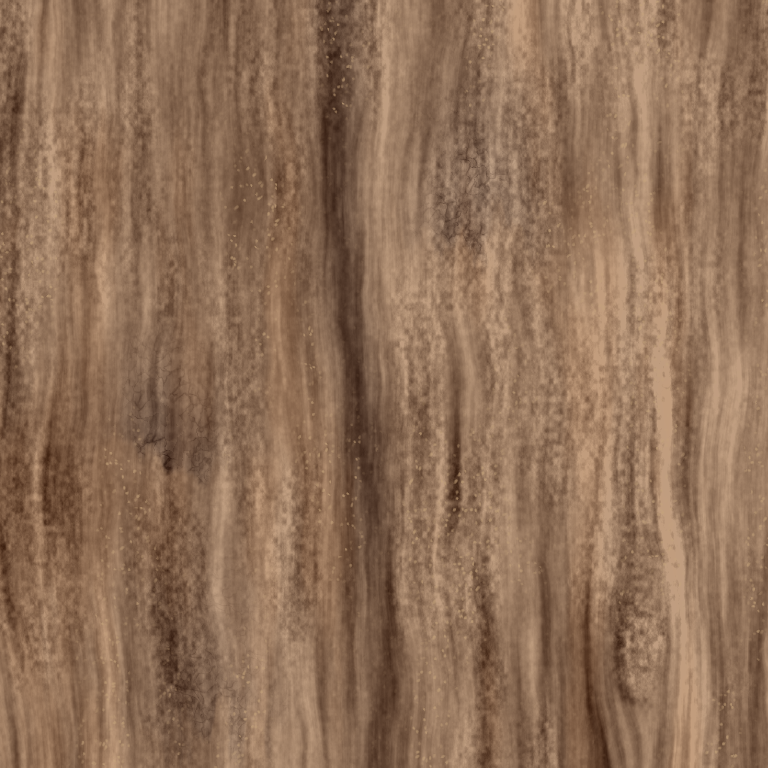
A Shadertoy shader for this texture:

```glsl
// Weathered brown timber: stretched noise layers form upright fibres and grooves,
// bent around a knot, with a dark cleft, cracked grey patches and sandy grains.
// All layers add to one tone value, which a linear brown ramp turns into colour.

const vec3 DARK_BROWN = vec3(0.35, 0.24, 0.17);
const vec3 LIGHT_TAN = vec3(0.69, 0.56, 0.45);
const vec3 GREY_TINT = vec3(-0.025, -0.005, 0.015);
const vec3 RUST_TINT = vec3(0.012, -0.002, -0.012);
const vec3 GOLD_GRAIN = vec3(0.77, 0.64, 0.48);
const float BASE_TONE = 0.70;
const float FIBRE_GAIN = 0.90;
const float GROOVE_DEPTH = 0.62;
const float CLEFT_DEPTH = 0.50;
const float PATCH_DEPTH = 0.34;
const vec2 KNOT_CENTER = vec2(0.835, 0.15);
const vec2 KNOT_SIZE = vec2(0.036, 0.070);

vec2 hash2(vec2 p) {
    vec3 q = fract(p.xyx * vec3(0.1031, 0.1030, 0.0973));
    q += dot(q, q.yzx + 33.33);
    return fract((q.xx + q.yz) * q.zy);
}

float noise(vec2 p) {
    vec2 i = floor(p), f = fract(p);
    f = f * f * f * (f * (f * 6.0 - 15.0) + 10.0);
    float low = mix(hash2(i).x, hash2(i + vec2(1, 0)).x, f.x);
    float high = mix(hash2(i + vec2(0, 1)).x, hash2(i + vec2(1, 1)).x, f.x);
    return mix(low, high, f.y);
}

// Fractal noise, centred on zero
float fbm(vec2 p) {
    float sum = 0.0, gain = 0.5;
    for (int i = 0; i < 4; i++) {
        sum += gain * (noise(p) - 0.5);
        p = p * 2.03 + vec2(17.3, 9.1);
        gain *= 0.5;
    }
    return sum;
}

// Nearest distance, second distance and random value of the nearest cell
vec3 cells(vec2 p) {
    vec2 base = floor(p);
    vec3 best = vec3(9.0, 9.0, 0.0);
    for (int y = -1; y <= 1; y++)
    for (int x = -1; x <= 1; x++) {
        vec2 id = base + vec2(x, y);
        vec2 rnd = hash2(id);
        float d = length(id + 0.15 + 0.7 * rnd - p);
        if (d < best.x) best = vec3(d, best.x, hash2(id + 71.0).x);
        else best.y = min(best.y, d);
    }
    return best;
}

// Rounded crests parted by narrow dark furrows
float furrow(vec2 p) {
    float valley = 1.0 - noise(p);
    return valley * valley * valley;
}

// Patch that fades upward and ends in a ragged lower edge
float patchMask(vec2 p, vec2 foot, vec2 size) {
    vec2 q = (p - foot) / size;
    float ragged = q.y + 0.9 * fbm(p * vec2(45.0, 12.0));
    return smoothstep(-0.12, 0.12, ragged) * exp(-q.x * q.x - q.y * q.y);
}

void mainImage(out vec4 fragColor, in vec2 fragCoord) {
    vec2 uv = fragCoord / iResolution.xy;

    // Wandering grain, pushed aside by the knot
    vec2 knot = (uv - KNOT_CENTER) / KNOT_SIZE;
    vec2 p = uv;
    p.x += 0.034 * (noise(uv * vec2(5.0, 3.0)) - 0.5);
    p.x += 0.013 * (noise(uv * vec2(15.0, 8.0) + 31.0) - 0.5);
    p.x += 0.004 * (noise(uv * vec2(40.0, 26.0) + 11.0) - 0.5);
    p.x -= 0.026 * knot.x * exp(-0.5 * dot(knot, knot));

    // Fibres from broad bands down to fine threads
    float bands = fbm(p * vec2(9.0, 1.3) + 4.0);
    float strands = fbm(p * vec2(42.0, 2.4) + 13.0);
    float threads = fbm(p * vec2(100.0, 8.0) + 47.0);
    float blotches = fbm(uv * vec2(9.0, 5.0) + 61.0);
    float sand = fbm(uv * vec2(170.0, 125.0) + 83.0);
    float sandy = smoothstep(-0.08, 0.18, fbm(uv * vec2(13.0, 4.0) + 29.0));
    float tone = BASE_TONE + 0.75 * bands + 0.65 * strands + FIBRE_GAIN * threads
        + 0.50 * blotches + (0.35 + 0.65 * sandy) * sand;

    // Deep grooves, strongest at both sides and low in the middle
    float ridged = smoothstep(0.62, 0.86, uv.x) + 1.0 - smoothstep(0.03, 0.12, uv.x);
    ridged += 0.7 * smoothstep(0.46, 0.54, uv.x) * (1.0 - smoothstep(0.25, 0.55, uv.y));
    ridged = 0.35 + 0.65 * clamp(ridged, 0.0, 1.0);
    float lines = furrow(p * vec2(52.0, 2.6) + 7.0) + 0.8 * furrow(p * vec2(95.0, 5.0) + 53.0);
    tone -= GROOVE_DEPTH * ridged * (lines - 0.26);

    // Dark cleft with a soft shade and a rough core
    float bend = smoothstep(0.30, 0.78, uv.y);
    float away = p.x - mix(0.480, 0.443, bend);
    float cleft = exp(-pow(away / 0.032, 2.0));
    float core = exp(-pow((away + 0.04 * fbm(uv * vec2(30.0, 14.0))) / 0.010, 2.0));
    float reach = mix(0.30, 1.0, smoothstep(0.18, 0.38, uv.y));
    tone -= reach * (CLEFT_DEPTH * cleft + 0.25 * core * (1.0 + 2.0 * threads));
    tone += 0.16 * exp(-pow((away - 0.065) / 0.035, 2.0)) * smoothstep(0.35, 0.65, uv.y);

    // Dark seam near the left side
    float seam = p.x - 0.028 - 0.012 * (noise(vec2(uv.y * 6.0, 3.0)) - 0.5);
    tone -= 0.42 * exp(-pow(seam / 0.007, 2.0)) * smoothstep(0.42, 0.70, uv.y);

    // Cracked, greyed patches
    float worn = patchMask(uv, vec2(0.62, 0.69), vec2(0.075, 0.20))
        + patchMask(uv, vec2(0.21, 0.40), vec2(0.070, 0.13))
        + 0.6 * patchMask(uv, vec2(0.28, 0.05), vec2(0.080, 0.20));
    vec3 plate = cells(p * vec2(80.0, 56.0) + 2.2 * fbm(uv * 45.0));
    float crack = 1.0 - smoothstep(0.0, 0.32, plate.y - plate.x);
    float chipped = smoothstep(-0.15, 0.15, fbm(uv * vec2(34.0, 22.0) + 5.0));
    tone -= worn * (PATCH_DEPTH + 0.34 * crack * chipped - 0.22 * plate.z);

    // Knot: oval rings around a dark hollow
    float ring = length(knot) + 0.6 * fbm(uv * 28.0);
    float inside = 1.0 - smoothstep(0.65, 1.15, ring);
    tone += inside * (0.10 * sin(ring * 15.0) + 0.6 * sand);
    float shadow = 1.0 - smoothstep(-0.8, 0.7, knot.x + 0.5 * knot.y);
    tone -= 0.45 * exp(-pow((ring - 0.90) / 0.16, 2.0)) * shadow;

    // Ramp and tints
    vec3 color = mix(DARK_BROWN, LIGHT_TAN, clamp(tone, -0.35, 1.18));
    color += GREY_TINT * clamp(worn + 0.6 * reach * cleft, 0.0, 1.0);
    color += RUST_TINT * smoothstep(0.0, 0.25, fbm(p * vec2(16.0, 3.0) + 97.0));

    // Sandy grains of mixed size gathered in upright trails
    vec3 grain = cells(uv * vec2(185.0, 165.0) + 1.5 * fbm(uv * 60.0));
    float trail = smoothstep(0.04, 0.20, fbm(p * vec2(16.0, 3.0) + 19.0));
    float speck = smoothstep(0.72, 0.98, grain.z) * (1.0 - smoothstep(0.10, 0.55, grain.x));
    color = mix(color, GOLD_GRAIN, 0.65 * speck * (0.15 + 0.85 * trail));

    fragColor = vec4(color, 1.0);
}
```
